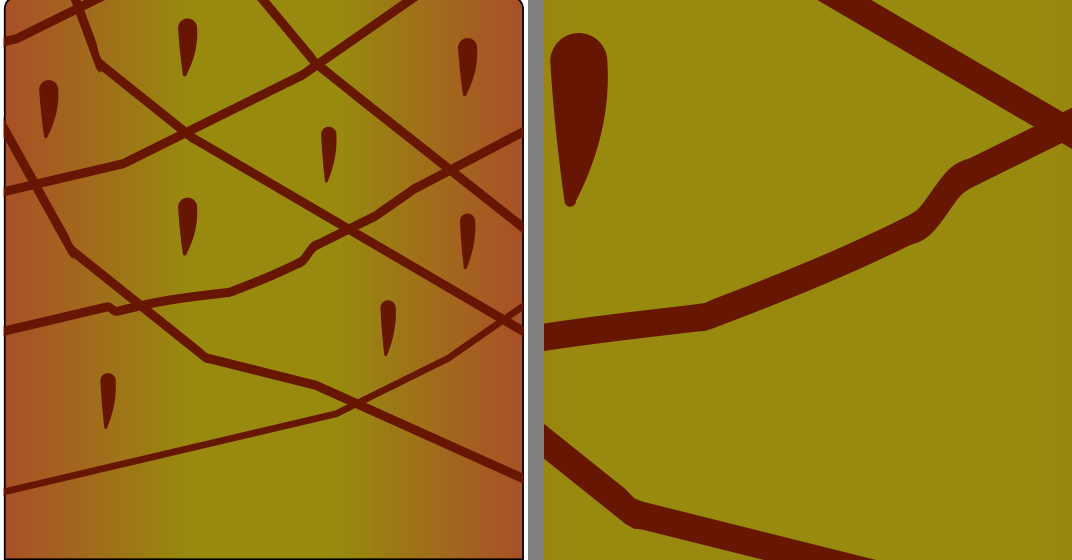
Left: the whole. Right: its middle third, enlarged.
Reproduce this pattern procedurally as a WebGL 2 fragment shader.

```glsl
#version 300 es
precision highp float;
// A framed panel shaded from rust at the sides to olive in the middle, crossed by
// two families of kinked vines (height functions of x) and scattered with tapered
// seeds on staggered rows. All lengths are fractions of the canvas height.
uniform vec2 u_resolution;
out vec4 fragColor;

#define OLIVE vec3(0.595, 0.543, 0.055)
#define RUST vec3(0.662, 0.312, 0.153)
#define MAROON vec3(0.405, 0.085, 0.004)
#define PANEL_MIN vec2(0.0085, 0.0013)
#define PANEL_MAX vec2(0.934, 1.006)
#define CORNER_RADIUS 0.022
#define BORDER_HALF 0.0016
#define PLATEAU 0.28
#define VINE_HALF 0.0081
#define SEED_LENGTH 0.083

// Anti-aliased coverage of a signed distance.
float cover(float d) {
  return clamp(0.5 - d * u_resolution.y, 0.0, 1.0);
}

// Straight up to a knee, rising with unit slope after it.
float bend(float x, float knee) {
  return max(x - knee, 0.0);
}

// Vines climbing to the right, each steepening at two knees.
float risingVine(float x, float i) {
  float y = 0.12 + 0.268 * i + 0.235 * x;
  y += 0.26 * bend(x, 0.6 - 0.19 * i) + 0.2 * bend(x, 0.8 - 0.13 * i);
  if (i == 1.0) { // soft hitches along one vine
    y += 0.019 - 0.012 * smoothstep(0.19, 0.21, x)
       - 0.022 * smoothstep(0.25, 0.53, x) + 0.016 * smoothstep(0.535, 0.565, x)
       - 0.17 * bend(x, 0.74);
  }
  return y;
}

// Vines falling to the right: a steep start, a knee, then a gentler run.
float fallingVine(float x, float j) {
  vec2 knee = vec2(0.128 + j * (0.169 * j - 0.12), 0.553 + j * (0.501 - 0.167 * j));
  float steepness = 1.8 + j * (2.1 - 1.2 * j);
  float easing = 0.55 + j * (0.065 * j - 0.4);
  float run = x - knee.x;
  return knee.y - 0.8 * run + (steepness - 0.8) * max(-run, 0.0)
       + easing * bend(run, 0.24 - 0.075 * j)
       - 0.2 * max(1.0 - j, 0.0) * bend(run, 0.436);
}

// Distance to a height curve, from its value before, at and after x.
float curveDistance(float y, vec3 heights, float stepSize) {
  float slope = (heights.z - heights.x) / (2.0 * stepSize);
  return abs(y - heights.y) * inversesqrt(1.0 + slope * slope);
}

float vines(vec2 p) {
  const float e = 0.005;
  float d = 1.0;
  for (float i = 0.0; i < 4.0; i++) {
    vec3 h = vec3(risingVine(p.x - e, i), risingVine(p.x, i), risingVine(p.x + e, i));
    float halfWidth = VINE_HALF * (i == 0.0 ? 0.75 : 1.0);
    d = min(d, curveDistance(p.y, h, e) - halfWidth);
  }
  for (float j = 0.0; j < 3.0; j++) {
    vec3 h = vec3(fallingVine(p.x - e, j), fallingVine(p.x, j), fallingVine(p.x + e, j));
    d = min(d, curveDistance(p.y, h, e) - VINE_HALF);
  }
  return max(d, max(0.0065 - p.x, p.x - 0.935));
}

// Round head at the origin, tapering down to a tip that leans left.
float seed(vec2 q, float radius) {
  float t = clamp(-q.y / SEED_LENGTH, 0.0, 1.0);
  float axis = radius * t * (0.3 - 0.6 * t);
  float halfWidth = radius * (1.0 - 0.8 * t * t);
  vec2 offset = vec2(q.x - axis, q.y + t * SEED_LENGTH);
  return length(offset) - halfWidth;
}

float seeds(vec2 p) {
  float d = 1.0;
  for (float row = 0.0; row < 4.0; row++) {
    float left = mod(row, 2.0) > 0.5 ? 0.034 + 0.053 * row : 0.335;
    for (float side = 0.0; side < 2.0; side++) {
      float y = side < 0.5 ? 0.95 - row * (0.06 + 0.05 * row) : 0.915 - 0.155 * row;
      float radius = row + 2.0 * side < 2.5 ? 0.017 : 0.0137;
      d = min(d, seed(p - vec2(left + 0.5 * side, y), radius));
    }
  }
  return d;
}

// Box with rounded upper corners and square lower ones.
float panel(vec2 p) {
  vec2 q = abs(p - 0.5 * (PANEL_MIN + PANEL_MAX)) - 0.5 * (PANEL_MAX - PANEL_MIN);
  float r = p.y > 0.5 ? CORNER_RADIUS : 0.0;
  return length(max(q + r, 0.0)) + min(max(q.x + r, q.y + r), 0.0) - r;
}

void main() {
  vec2 p = gl_FragCoord.xy / u_resolution.y;
  float middle = 0.5 * (PANEL_MIN.x + PANEL_MAX.x);
  float sideways = abs(p.x - middle) / (PANEL_MAX.x - middle);
  vec3 fill = mix(OLIVE, RUST, clamp((sideways - PLATEAU) / (1.0 - PLATEAU), 0.0, 1.0));

  float edge = panel(p);
  vec3 color = mix(vec3(1.0), fill, cover(edge));
  color = mix(color, vec3(0.0), cover(abs(edge) - BORDER_HALF));
  color = mix(color, MAROON, cover(min(vines(p), seeds(p))));
  fragColor = vec4(color, 1.0);
}
```
